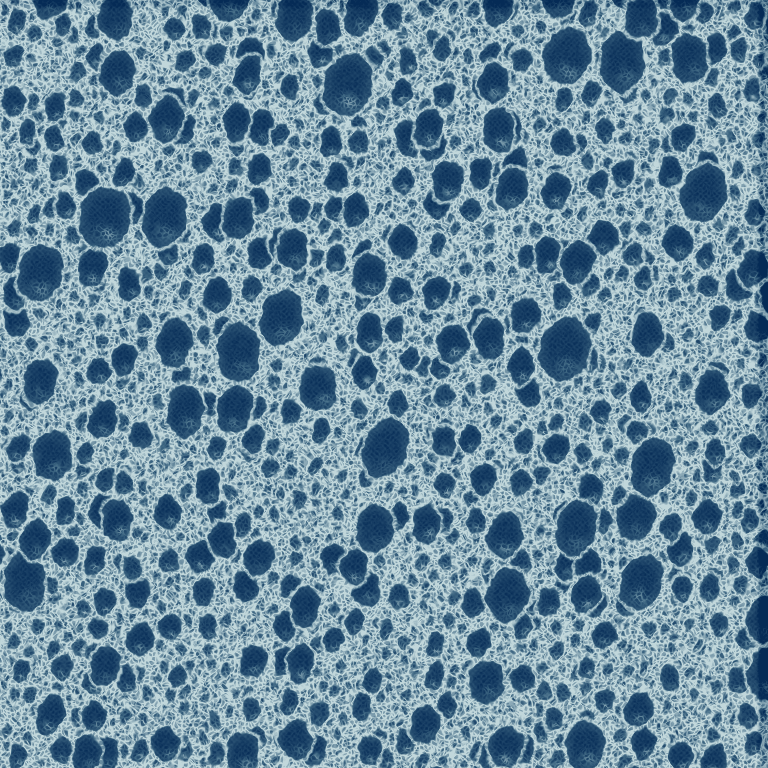
Reproduce this texture procedurally as a Shadertoy shader.

```glsl
vec4 hash4(vec2 cell) {
    vec4 h = fract(cell.xyxy * vec4(0.1031, 0.1030, 0.0973, 0.1099));
    h += dot(h, h.wzxy + 33.33);
    return fract((h.xxyz + h.yzzw) * h.zywx);
}

// Cellular noise: gap between the two nearest points, zero on cell walls
float cellGap(vec2 p) {
    vec2 base = floor(p);
    float nearest = 8.0, second = 8.0;
    for (int y = -1; y <= 1; y++)
    for (int x = -1; x <= 1; x++) {
        vec2 cell = base + vec2(x, y);
        float d = length(cell + hash4(cell + 57.0).xy - p);
        second = min(second, max(nearest, d));
        nearest = min(nearest, d);
    }
    return second - nearest;
}

// Paints one grid of tilted oval bubbles over the tone below
float paintBubbles(float tone, vec2 p, float grid, float minR, float maxR,
                   float share, float grain, float lattice) {
    vec2 base = floor(p * grid);
    for (int y = -1; y <= 1; y++)
    for (int x = -1; x <= 1; x++) {
        vec2 cell = base + vec2(x, y);
        vec4 rnd = hash4(cell + grid * 3.7);
        vec4 look = hash4(cell + grid * 5.3 + 91.0);
        if (rnd.w > share) continue;

        float radius = mix(minR, maxR, rnd.z * rnd.z);
        float tilt = 0.15 + 0.5 * (look.x - 0.5);
        vec2 d = p - (cell + 0.5 + 0.6 * (rnd.xy - 0.5)) / grid;
        d = mat2(cos(tilt), sin(tilt), -sin(tilt), cos(tilt)) * d;
        vec2 q = d / (radius * vec2(mix(0.66, 0.84, look.y), 1.0));
        float k = length(q);
        float dist = (k - 1.0) * radius * 0.85;

        // Pale, grainy rim
        float width = min(0.0035, radius * 0.3);
        float rim = 1.0 - smoothstep(0.3 * width, 1.3 * width, abs(dist - 0.5 * width));
        tone = mix(tone, 0.72 + 0.38 * grain, rim * 0.85);

        // Dark hollow with a broken glint low on the right
        float depth = smoothstep(0.004, 0.022, radius);
        float hollow = mix(0.3, 0.04, depth) + 0.16 * smoothstep(0.5, 1.0, k);
        vec2 g = (q - vec2(0.22, -0.5)) / vec2(0.42, 0.24);
        hollow += (0.12 + 0.42 * look.z) * exp(-dot(g, g)) * (0.4 + 0.8 * grain);
        hollow += 0.12 * (grain - 0.4) * mix(2.5, 0.7, depth) + 0.05 * lattice;
        tone = mix(tone, hollow, smoothstep(0.0012, -0.0016, dist));
    }
    return tone;
}

vec3 blueRamp(float tone) {
    vec3 navy = vec3(0.05, 0.20, 0.36);
    vec3 steel = vec3(0.24, 0.40, 0.51);
    vec3 pale = vec3(0.70, 0.795, 0.82);
    vec3 low = mix(navy, steel, clamp(tone / 0.4, -0.15, 1.0));
    return mix(low, pale, clamp((tone - 0.4) / 0.6, 0.0, 1.12));
}

void mainImage(out vec4 fragColor, in vec2 fragCoord) {
    vec2 uv = fragCoord / iResolution.y;

    // Layered sines make the outlines uneven
    vec2 p = uv + 0.0016 * sin(uv.yx * vec2(170.0, 143.0) + 2.0 * sin(uv * 71.0));
    p += 0.0008 * sin(uv.yx * vec2(391.0, 437.0) + 3.0 * sin(uv * 157.0));

    // Frothy pale ground
    float froth = smoothstep(0.0, 0.6, cellGap(p * vec2(88.0, 72.0)));
    float grain = 1.0 - smoothstep(0.03, 0.6, cellGap(p * 185.0 + 13.0));
    float lattice = sin(uv.x * 880.0) * sin(uv.y * 880.0);
    float tone = 0.74 - 0.4 * froth + 0.46 * grain;

    // Bubbles from tiny to large
    tone = paintBubbles(tone, p, 62.0, 0.0035, 0.0075, 0.55, grain, lattice);
    tone = paintBubbles(tone, p, 35.0, 0.0075, 0.0135, 0.72, grain, lattice);
    tone = paintBubbles(tone, p, 20.0, 0.0155, 0.0245, 0.68, grain, lattice);
    tone = paintBubbles(tone, p, 11.5, 0.0250, 0.0420, 0.48, grain, lattice);

    // Dim bands along the right and top borders
    vec2 toEdge = 1.0 - fragCoord / iResolution.xy;
    tone -= 0.3 * (1.0 - smoothstep(0.008, 0.016, toEdge.x));
    tone -= 0.15 * (1.0 - smoothstep(0.004, 0.014, toEdge.y));

    fragColor = vec4(blueRamp(tone), 1.0);
}
```
